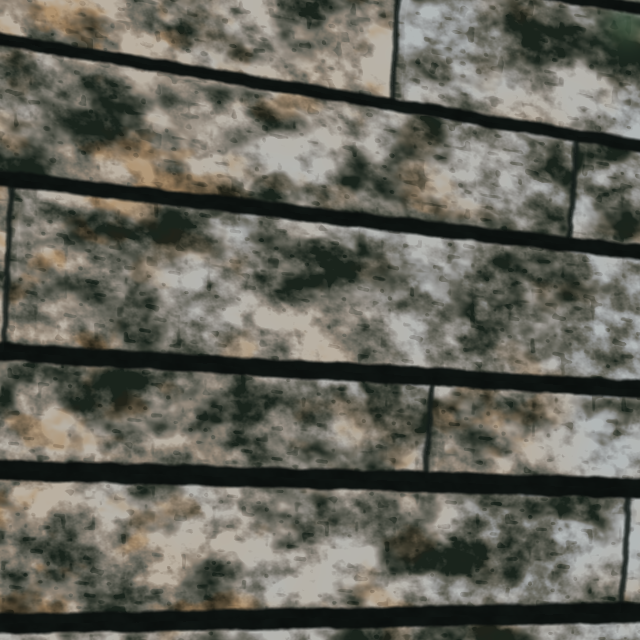
This texture is drawn by a Shadertoy shader. Its source:

```glsl
// Weathered dry-stone wall: long courses fan out between dark sloping gaps.
// Each course is bounded by two lines and split by one upright joint;
// layered value noise gives the lichen blotches, pits and warm stains.

const int COURSES = 6;
// Gap above each course: height at left, height at right, half width, joint x
const vec4 COURSE[COURSES] = vec4[COURSES](
    vec4(1.150, 0.985, 0.009, 0.618),
    vec4(0.938, 0.772, 0.010, 0.895),
    vec4(0.722, 0.605, 0.012, 0.012),
    vec4(0.450, 0.392, 0.014, 0.670),
    vec4(0.266, 0.237, 0.016, 0.977),
    vec4(0.025, 0.043, 0.016, -1.00));

const float JOINT_HALF = 0.0045;
const float JOINT_LEAN = 0.012;
const float EDGE_SOFT  = 0.0035;
const float EDGE_WEAR  = 0.007;
const float BLOTCH_DEPTH = 0.46;

const vec3 GAP_COLOR  = vec3(0.050, 0.070, 0.062);
const vec3 DARK       = vec3(0.10, 0.14, 0.11);
const vec3 OLIVE      = vec3(0.25, 0.27, 0.23);
const vec3 GREY       = vec3(0.41, 0.41, 0.37);
const vec3 WARM_MID   = vec3(0.57, 0.52, 0.46);
const vec3 COOL_MID   = vec3(0.58, 0.59, 0.59);
const vec3 WARM_PALE  = vec3(0.73, 0.69, 0.63);
const vec3 COOL_PALE  = vec3(0.70, 0.72, 0.72);
const vec3 OCHRE      = vec3(0.60, 0.45, 0.27);
const vec3 MOSS       = vec3(0.20, 0.31, 0.23);

float hash(vec2 p) {
    return fract(sin(dot(p, vec2(127.1, 311.7))) * 43758.5453);
}

float noise(vec2 p) {
    vec2 i = floor(p), f = fract(p);
    f = f * f * (3.0 - 2.0 * f);
    return mix(mix(hash(i), hash(i + vec2(1, 0)), f.x),
               mix(hash(i + vec2(0, 1)), hash(i + vec2(1, 1)), f.x), f.y);
}

// Four rotated octaves, scaled to 0..1
float fbm(vec2 p) {
    float sum = 0.0, amp = 0.533;
    for (int i = 0; i < 4; i++) {
        sum += amp * noise(p);
        p = mat2(1.6, 1.2, -1.2, 1.6) * p + 7.3;
        amp *= 0.5;
    }
    return sum;
}

float gapHeight(int i, float x) {
    return mix(COURSE[i].x, COURSE[i].y, x);
}

// Dark to pale stone colours, warm or cool in the lighter half
vec3 stoneRamp(float tone, float warmth) {
    float t = clamp(tone, 0.0, 1.0) * 4.0;
    vec3 color = mix(DARK, OLIVE, clamp(t, 0.0, 1.0));
    color = mix(color, GREY, clamp(t - 1.0, 0.0, 1.0));
    color = mix(color, mix(COOL_MID, WARM_MID, warmth), clamp(t - 2.0, 0.0, 1.0));
    return mix(color, mix(COOL_PALE, WARM_PALE, warmth), clamp(t - 3.0, 0.0, 1.0));
}

void mainImage(out vec4 fragColor, in vec2 fragCoord) {
    vec2 uv = fragCoord / iResolution.xy;
    vec2 worn = uv + EDGE_WEAR * (vec2(fbm(uv * 38.0), fbm(uv * 30.0 + 50.0)) - 0.5);

    // Find the course and the distance to the nearest gap
    float gap = 1.0, top = 1.3, bottom = 1.15;
    int course = 0;
    for (int i = 0; i < COURSES; i++) {
        float height = gapHeight(i, worn.x);
        gap = min(gap, abs(worn.y - height) - COURSE[i].z);
        if (worn.y < height) {
            course = i;
            top = height;
            bottom = i < COURSES - 1 ? gapHeight(i + 1, worn.x) : height - 0.2;
        }
    }
    float v = clamp((worn.y - bottom) / (top - bottom), 0.0, 1.0);
    float jointSide = worn.x - COURSE[course].w - JOINT_LEAN * (v - 0.5);
    float joint = abs(jointSide) - JOINT_HALF;

    // Stone-local pattern coordinates follow the slope of the course
    float id = float(course) * 2.0 + step(0.0, jointSide);
    float variation = hash(vec2(id, 4.7));
    vec2 p = vec2(uv.x, uv.y - gapHeight(course, uv.x)) + id * vec2(3.17, 1.73);

    // Broad mottling, dark lichen, fine grain and pits
    float broad = fbm(p * vec2(10.0, 15.0));
    float grain = fbm(p * vec2(38.0, 46.0) + 11.0);
    float lichen = fbm(p * vec2(13.0, 17.0) + 31.0) + 0.25 * (grain - 0.5);
    float blotch = smoothstep(0.49, 0.67, lichen + 0.10 * (smoothstep(0.05, 0.55, v) - 0.65));
    float pits = smoothstep(0.70, 0.86, noise(p * vec2(85.0, 105.0)));
    float tone = 0.73 + 1.5 * (broad - 0.5) + 1.35 * (grain - 0.5)
               - BLOTCH_DEPTH * blotch - 0.20 * pits + 0.08 * (variation - 0.5);

    // Lit upper lips and shaded undersides
    float belowTop = max(top - worn.y - COURSE[course].z, 0.0);
    float aboveBase = max(gap, 0.0) + 0.1 * step(0.5, v);
    tone += 0.20 * exp(-belowTop / 0.006) - 0.20 * exp(-aboveBase / 0.010);
    tone += 0.14 * exp(-abs(jointSide - 0.016) / 0.005);

    float warmth = clamp(0.85 - 0.75 * uv.x + 1.8 * (fbm(p * 6.0 + 70.0) - 0.5)
                 + 0.35 * exp(-aboveBase / 0.025), 0.0, 1.0);
    vec3 color = stoneRamp(tone, warmth);

    // Ochre stains and a little moss at the upper right
    float stain = smoothstep(0.54, 0.74, fbm(p * vec2(14.0, 19.0) + 93.0));
    color = mix(color, OCHRE * (0.3 + 0.8 * clamp(tone, 0.0, 1.0)), 0.6 * stain * warmth);
    float moss = exp(-dot(uv - vec2(0.98, 0.96), uv - vec2(0.98, 0.96)) / 0.0012);
    color = mix(color, MOSS, 0.75 * moss);

    // Soft upright joints, then the deep gaps
    color = mix(color, GAP_COLOR * 1.6, 0.88 * (1.0 - smoothstep(-EDGE_SOFT, EDGE_SOFT, joint)));
    color = mix(GAP_COLOR * (0.7 + 0.6 * grain), color, smoothstep(-EDGE_SOFT, EDGE_SOFT, gap));
    fragColor = vec4(color, 1.0);
}
```
